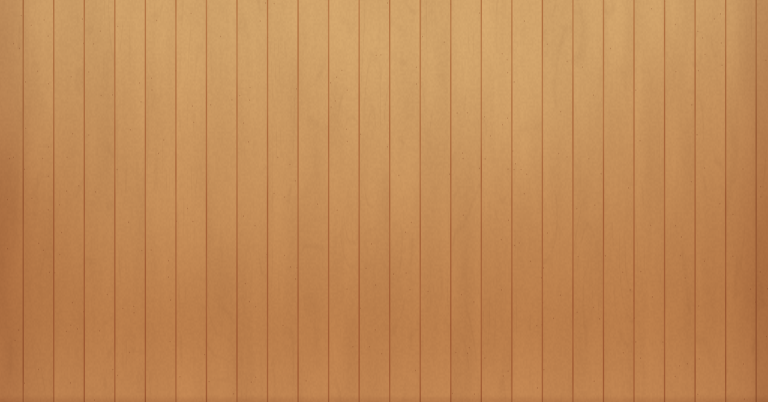
Write a WebGL 2 fragment shader that draws this texture.

```glsl
#version 300 es
precision highp float;

uniform vec2 u_resolution;
out vec4 fragColor;

float hash(vec2 p) {
    vec3 q = fract(vec3(p.xyx) * 0.1031);
    q += dot(q, q.yzx + 33.33);
    return fract((q.x + q.y) * q.z);
}

float noise(vec2 p) {
    vec2 cell = floor(p), f = fract(p);
    f = f * f * (3.0 - 2.0 * f);
    return mix(mix(hash(cell), hash(cell + vec2(1, 0)), f.x),
               mix(hash(cell + vec2(0, 1)), hash(cell + vec2(1, 1)), f.x), f.y);
}

// Blotches, fibres, broken growth lines and fine tooth, shifted for each plank
float woodGrain(vec2 p, float plank) {
    vec2 q = p + vec2(plank * 3.7, hash(vec2(plank, 4.0)) * 9.0);
    float blotches = noise(q * vec2(24.0, 5.0)) - 0.5;
    float fibres = noise(q * vec2(120.0, 9.0)) - 0.5;
    float rings = noise(q * vec2(16.0, 3.0) + 5.0) * 6.0;
    float growth = 1.0 - smoothstep(0.0, 0.16, abs(fract(rings) - 0.5));
    growth *= smoothstep(0.45, 0.8, noise(q * vec2(40.0, 14.0) + 31.0));
    float tooth = noise(p * vec2(268.0, 200.0) + 40.0) - 0.5;
    return 0.042 * blotches + 0.014 * fibres - 0.022 * growth + 0.034 * tooth;
}

// Rare small pores, one at most in each cell
float pores(vec2 p, float pixel) {
    vec2 grid = p * 70.0, cell = floor(grid);
    vec2 centre = 0.25 + 0.5 * vec2(hash(cell + 11.0), hash(cell + 27.0));
    float d = length((fract(grid) - centre) * vec2(1.0, 0.75));
    float present = step(0.97, hash(cell + 53.0));
    return present * (1.0 - smoothstep(0.0, 0.06 + pixel * 50.0, d));
}

void main() {
    vec2 uv = gl_FragCoord.xy / u_resolution;
    vec2 p = uv * vec2(1.91, 1.0);
    float pixel = 1.0 / u_resolution.y;

    // Plank layout
    float across = uv.x * 25.147 - 0.76;
    float plank = floor(across);
    float seam = floor(across + 0.5);
    float seamDist = abs(across - seam);

    // Warm light falling from the top centre
    float cloud = noise(p * vec2(3.0, 2.5) + 7.0) - 0.5;
    float side = abs(uv.x * 2.0 - 1.0);
    float light = smoothstep(0.10, 0.98, uv.y + 0.12 * cloud - 0.14 * side * side);
    vec3 color = mix(vec3(0.734, 0.494, 0.291), vec3(0.818, 0.640, 0.417), light);
    color += vec3(0.018, 0.022, 0.022) * (1.0 - smoothstep(0.0, 0.22, uv.y));

    // Tone of each plank and its grain
    color *= 1.0 + 0.018 * (hash(vec2(plank + 5.0, 2.0)) - 0.5);
    color *= 1.0 + woodGrain(p, plank) * vec3(0.9, 1.15, 1.3);

    // Darkened borders
    float edge = 0.05 * pow(side, 4.0) + 0.06 * smoothstep(0.88, 1.0, side);
    edge += 0.06 * (1.0 - smoothstep(0.0, 0.02, uv.y));
    color *= 1.0 - edge * vec3(0.85, 1.3, 1.4);

    color = mix(color, color * vec3(0.82, 0.72, 0.68), 0.55 * pores(p, pixel));

    // Thin reddish grooves, worn unevenly along their length
    float aa = 25.147 / u_resolution.x;
    float groove = clamp((0.022 - seamDist) / aa + 0.5, 0.0, 1.0);
    float wear = 0.70 + 0.30 * noise(vec2(seam * 5.0, uv.y * 12.0));
    vec3 grooveColor = mix(vec3(0.630, 0.350, 0.195), vec3(0.700, 0.440, 0.250), light);
    color = mix(color, grooveColor * (1.0 - edge), groove * wear);

    fragColor = vec4(color, 1.0);
}
```
